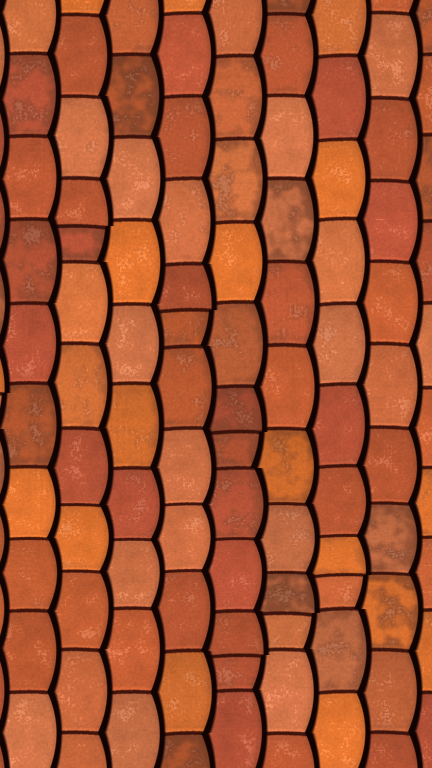
Reproduce this texture procedurally as a WebGL 1 fragment shader.

```glsl
precision highp float;
// Clay roof tiles in staggered columns with scalloped right edges.
// Each column overlaps the next and leaves a dark gap; thin joints part the
// courses. Hashes choose each tile's glaze, gradient noise adds wear and grain.

uniform vec2 u_resolution;

const float COLUMNS = 8.38;        // repeats across
const float COURSES = 9.28;        // repeats down, before the squeeze
const vec2  OFFSET = vec2(0.13, 0.66);
const float SQUEEZE = 0.30;        // extra course fraction in the lower part
const float TILE_ASPECT = 1.61;    // tile height over width
const float SCALLOP = 0.18;        // depth of the edge curve
const float GAP = 0.075;           // shadow width between columns
const float JOINT = 0.022;         // joint thickness in courses
const float SPLIT_CHANCE = 0.06;
const float SPLIT_AT = 0.56;

const vec3 SHADOW     = vec3(0.07, 0.01, 0.01);
const vec3 JOINT_DARK = vec3(0.20, 0.05, 0.03);
const vec3 TERRACOTTA = vec3(0.73, 0.35, 0.19);
const vec3 ROSE       = vec3(0.69, 0.31, 0.21);
const vec3 TAN        = vec3(0.78, 0.43, 0.27);
const vec3 ORANGE     = vec3(0.84, 0.43, 0.18);
const vec3 PATINA     = vec3(0.43, 0.23, 0.15);

float hash(vec2 p) {
  return fract(sin(dot(p, vec2(127.1, 311.7))) * 43758.55);
}

vec2 gradient(vec2 p) {
  float angle = 6.2832 * hash(p);
  return vec2(cos(angle), sin(angle));
}

// Gradient noise, roughly -0.7 to 0.7
float noise(vec2 p) {
  vec2 i = floor(p), f = fract(p);
  vec2 u = f * f * f * (f * (f * 6.0 - 15.0) + 10.0);
  vec2 e = vec2(1.0, 0.0);
  float low = mix(dot(gradient(i), f), dot(gradient(i + e), f - e), u.x);
  float high = mix(dot(gradient(i + e.yx), f - e.yx),
                   dot(gradient(i + 1.0), f - 1.0), u.x);
  return mix(low, high, u.y);
}

// Course coordinate of a column: odd columns shift by half a tile
float coursePhase(float column, float row) {
  return row + 0.5 * mod(column, 2.0)
       + 0.07 * noise(vec2(column * 3.7 + 0.5, row * 0.6));
}

float isSplit(vec2 tile) {
  return step(1.0 - SPLIT_CHANCE, hash(tile + 31.0));
}

// How far the edge is drawn in: 0 at mid tile, 1 at the joints
float pinch(float phase) {
  float f = 2.0 * fract(phase) - 1.0;
  return f * f;
}

// Right edge of a column, never beyond column + 1
float rightEdge(float column, float row) {
  float phase = coursePhase(column, row);
  vec2 tile = vec2(column, floor(phase));
  float chip = 0.05 * isSplit(tile) * step(SPLIT_AT, fract(phase));
  return column + 1.0 - SCALLOP * pinch(phase) - 0.035 * hash(tile + 7.0) - chip;
}

vec3 glaze(vec2 id) {
  float pick = hash(id);
  vec3 color = mix(ROSE, TERRACOTTA, smoothstep(0.10, 0.35, pick));
  color = mix(color, TAN, smoothstep(0.42, 0.62, pick));
  color = mix(color, ORANGE, smoothstep(0.70, 0.85, pick));
  return color * (0.95 + 0.12 * hash(id + 5.0));
}

void main() {
  vec2 uv = gl_FragCoord.xy / u_resolution;
  vec2 pixel = vec2(COLUMNS, COURSES) / u_resolution;
  float down = 1.0 - uv.y;
  float x = uv.x * COLUMNS - OFFSET.x;
  float row = down * COURSES - OFFSET.y + SQUEEZE * smoothstep(0.59, 0.80, down);

  // Find the column, and the distances to its two sides
  float column = floor(x);
  column += step(rightEdge(column, row), x);
  float toRight = rightEdge(column, row) - x;
  float toLeft = x - rightEdge(column - 1.0, row);

  // Find the tile; joints tilt and bow a little
  float across = x - column - 0.42;
  float tilt = 0.06 * (hash(vec2(column, 17.0)) - 0.5);
  float phase = coursePhase(column, row) + tilt * across - 0.06 * across * across;
  vec2 tile = vec2(column, floor(phase));
  float f = fract(phase);
  float split = isSplit(tile);
  float jointDistance = min(f, 1.0 - f);
  jointDistance = mix(jointDistance, min(jointDistance, abs(f - SPLIT_AT)), split);

  // Glaze, patina and grain
  vec2 id = tile + vec2(0.0, 0.37) * split * step(SPLIT_AT, f);
  vec2 clay = vec2(x, row * TILE_ASPECT);
  float cloud = noise(clay * 2.3 + 9.0 * hash(id)) + 0.5 * noise(clay * 6.0);
  float grain = noise(clay * 17.0) + 0.7 * noise(clay * 31.0);
  float age = pow(hash(id + 11.0), 3.0);
  float rim = 1.0 - smoothstep(0.0, 0.28, min(toRight, TILE_ASPECT * jointDistance));
  vec3 color = glaze(id) * (1.0 + 0.10 * cloud + 0.07 * grain);
  float wear = smoothstep(0.1, 0.9, cloud + 0.45 * rim + 0.55 * age);
  color = mix(color, PATINA, wear * (0.15 + 0.6 * age));
  color += 0.09 * smoothstep(0.25, 0.7, cloud + 0.5 * grain) * (1.0 - rim);

  // Soft relief, with a lit lip above each joint
  color *= 0.96 + 0.07 * smoothstep(0.0, 0.6, f) - 0.10 * smoothstep(0.14, 0.0, toRight);
  color *= 1.0 + 0.12 * smoothstep(0.93, 0.965, f);

  // Joints, then the shadowed gap on both sides
  float joint = smoothstep(JOINT + pixel.y, JOINT - pixel.y, jointDistance + 0.004 * grain);
  color = mix(color, JOINT_DARK, 0.92 * joint);
  float gap = GAP + 0.05 * pinch(coursePhase(column - 1.0, row));
  float lit = smoothstep(gap * 0.75, gap * 1.3 + pixel.x, toLeft);
  lit *= smoothstep(0.0, 0.015 + pixel.x, toRight);
  gl_FragColor = vec4(mix(SHADOW, color, lit), 1.0);
}
```
